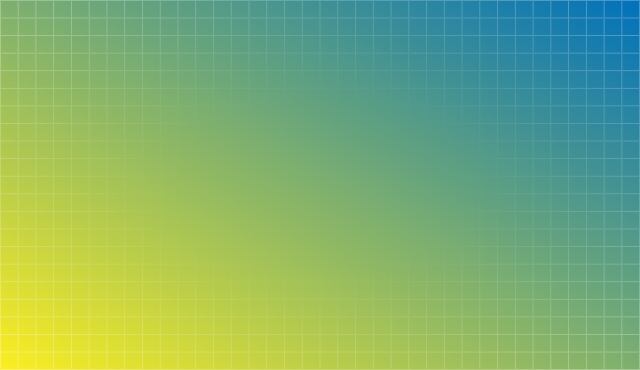
A Shadertoy shader for this background:

```glsl
// Yellow-to-blue diagonal gradient under a fine white grid that fades toward the centre.

const vec3 YELLOW = vec3(0.988, 0.933, 0.129);
const vec3 BLUE = vec3(0.0, 0.443, 0.737);
const vec3 LINE_COLOR = vec3(1.0);
const vec2 CELLS = vec2(36.0, 21.0);   // columns and rows
const float LINE_WIDTH = 0.0012;       // fraction of canvas width
const float LINE_ALPHA = 0.34;         // opacity at the outer edge
const float FADE_START = 0.45;         // elliptical radius where lines appear
const float FADE_END = 1.25;           // elliptical radius of full opacity

// Antialiased coverage of the nearest vertical and horizontal grid lines.
float gridCoverage(vec2 uv) {
    vec2 canvas = iResolution.xy / iResolution.x;
    float pixel = 1.0 / iResolution.x;

    // Inset by half a line so that the outer frame stays on the canvas.
    vec2 inset = 0.5 * LINE_WIDTH / canvas;
    vec2 cell = (uv - inset) / (1.0 - 2.0 * inset) * CELLS;
    vec2 dist = abs(cell - round(cell)) * canvas / CELLS;

    // Overlap of the pixel footprint with each line.
    vec2 low = max(dist - 0.5 * pixel, vec2(-0.5 * LINE_WIDTH));
    vec2 high = min(dist + 0.5 * pixel, vec2(0.5 * LINE_WIDTH));
    vec2 lines = clamp((high - low) / pixel, 0.0, 1.0);
    return max(lines.x, lines.y);
}

void mainImage(out vec4 fragColor, in vec2 fragCoord) {
    vec2 uv = fragCoord / iResolution.xy;

    // Corner-to-corner background
    vec3 color = mix(YELLOW, BLUE, 0.5 * (uv.x + uv.y));

    // Grid, hidden in the elliptical middle
    float radius = length(2.0 * uv - 1.0);
    float fade = clamp((radius - FADE_START) / (FADE_END - FADE_START), 0.0, 1.0);
    color = mix(color, LINE_COLOR, LINE_ALPHA * fade * gridCoverage(uv));

    fragColor = vec4(color, 1.0);
}
```
